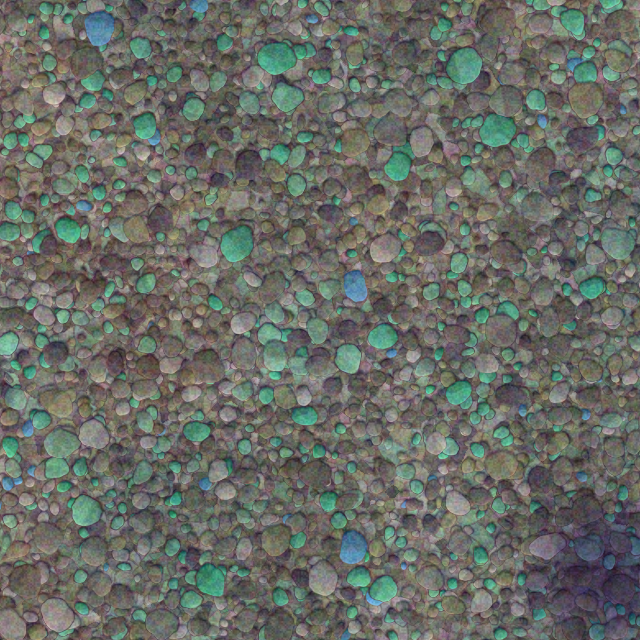
A Shadertoy shader for this texture:

```glsl
#define PEBBLE_LAYERS 4
#define FINEST_GRID 50.0
#define GRID_RATIO 0.7
#define WARP 0.011
#define RIM_WIDTH 0.0042
#define GLAZED_SHARE 0.17
#define GRAIN 0.11
#define EXPOSURE 1.05

const vec3 STONE = vec3(0.45, 0.45, 0.42);
const vec3 EARTH = vec3(0.36, 0.33, 0.30);
const vec3 PALE  = vec3(0.61, 0.60, 0.58);
const vec3 OLIVE = vec3(0.50, 0.49, 0.37);
const vec3 JADE  = vec3(0.43, 0.60, 0.51);
const vec3 PLUM  = vec3(0.27, 0.23, 0.28);
const vec3 TEAL  = vec3(0.24, 0.57, 0.46);
const vec3 RUST  = vec3(0.48, 0.36, 0.33);

vec3 hash3(vec2 p) {
    vec3 h = fract(p.xyx * vec3(0.1031, 0.1030, 0.0973));
    h += dot(h, h.yxz + 33.33);
    return fract((h.xxy + h.yzz) * h.zyx);
}

vec3 noise3(vec2 p) {
    vec2 i = floor(p), f = fract(p);
    f = f * f * (3.0 - 2.0 * f);
    vec3 low = mix(hash3(i), hash3(i + vec2(1, 0)), f.x);
    vec3 high = mix(hash3(i + vec2(0, 1)), hash3(i + 1.0), f.x);
    return mix(low, high, f.y);
}

// Mineral colour chosen by area share
vec3 mineral(float pick) {
    if (pick < 0.30) return STONE;
    if (pick < 0.55) return EARTH;
    if (pick < 0.70) return PALE;
    if (pick < 0.83) return OLIVE;
    if (pick < 0.93) return JADE;
    return PLUM;
}

// Angular chips: cell colour with thin joints
vec3 chips(vec2 uv, float grid, float px) {
    vec2 p = uv * grid, base = floor(p), nearId = base, nearPos = vec2(0);
    float nearest = 9.0, joint = 9.0;
    for (int k = 0; k < 9; k++) {
        vec2 id = base + vec2(k % 3, k / 3) - 1.0;
        vec2 site = id + hash3(id + grid).xy - p;
        if (dot(site, site) < nearest) {
            nearest = dot(site, site);
            nearId = id;
            nearPos = site;
        }
    }
    for (int k = 0; k < 25; k++) {
        vec2 id = nearId + vec2(k % 5, k / 5) - 2.0;
        vec2 site = id + hash3(id + grid).xy - p;
        vec2 gap = site - nearPos;
        if (dot(gap, gap) > 0.0001)
            joint = min(joint, dot(0.5 * (site + nearPos), normalize(gap)));
    }
    vec3 h = hash3(nearId + grid + 71.0);
    vec3 color = mix(mineral(h.x), STONE, 0.3) * (0.9 + 0.2 * h.y);
    if (h.z > 0.97) color = mix(color, vec3(0.68, 0.5, 0.62), 0.6);
    color *= 1.0 - 0.12 * dot(nearPos, vec2(0.3, 1.0));
    float line = 1.0 - smoothstep(0.0008, 0.0012 + px, joint / grid);
    return mix(color, mix(PLUM, RUST, h.y), 0.5 * line);
}

// One rounded pebble with a dark socket and a lit face
vec3 pebble(vec3 under, vec2 uv, vec2 id, float grid, float px) {
    vec3 h = hash3(id + grid * 3.0), k = hash3(id + grid * 5.0 + 19.0);
    vec2 offset = uv * grid - id - 0.5 - 0.44 * (h.xy - 0.5);
    vec2 axis = normalize(k.xy - 0.497);
    vec2 p = mat2(axis.x, -axis.y, axis.y, axis.x) * offset;
    p *= vec2(0.9 + 0.1 * k.z, 1.02 + 0.2 * h.z);
    float radius = mix(0.27, 0.47, k.z);
    float dist = (length(p) - radius) / grid;
    vec2 dir = offset / max(length(offset), 0.001);

    // Socket is deepest along one upper side
    float lit = dot(dir, normalize(vec2(k.x - 0.5, 0.7)));
    float socket = 1.0 - smoothstep(0.0, RIM_WIDTH * (0.75 + 0.4 * lit), dist);
    bool glazed = h.z < GLAZED_SHARE;
    vec3 rim = mix(PLUM * 0.75, RUST, (0.5 - 0.5 * lit) * k.y);
    vec3 color = mix(under, rim, socket * (glazed ? 0.88 : 0.35 + 0.4 * k.x));

    // Face: soft gradient, off-centre facet and thin inner edge
    vec3 body = mix(mineral(fract(h.z * 37.0 + k.x)), STONE, 0.25);
    if (glazed) body = mix(JADE, TEAL, k.y);
    if (k.y > 0.985) body = vec3(0.30, 0.52, 0.66);
    vec2 facetPos = offset - (h.yx - 0.5) * radius * 1.1;
    float facet = 1.0 - smoothstep(-0.04, 0.04, dot(facetPos, axis));
    vec3 face = body * (1.0 - 0.13 * offset.y / radius + 0.14 * (facet - 0.5));
    float edge = smoothstep(-RIM_WIDTH, -0.0005, dist);
    face += edge * mix(vec3(-0.11, -0.12, -0.09), vec3(0.09, 0.07, 0.06), 0.5 - 0.5 * lit);
    float cover = 1.0 - smoothstep(-px, px, dist);
    return mix(color, face, cover * (glazed ? 0.97 : 0.85));
}

void mainImage(out vec4 fragColor, in vec2 fragCoord) {
    vec2 uv = fragCoord / iResolution.y;
    float px = 0.8 / iResolution.y;
    vec2 warped = uv + WARP * (noise3(uv * 34.0).xy - 0.5);
    warped += 0.25 * WARP * (noise3(uv * 130.0).xy - 0.5);

    // Bed of coarse and fine chips
    float patches = smoothstep(0.35, 0.65, noise3(uv * 13.0 + 7.0).x);
    vec3 color = mix(chips(warped, 33.0, px), chips(warped, 68.0, px), 0.2 + 0.65 * patches);

    // Pebbles, from small to large
    float grid = FINEST_GRID;
    for (int layer = 0; layer < PEBBLE_LAYERS; layer++) {
        float share = 0.62 - 0.09 * float(layer);
        vec2 base = floor(warped * grid);
        for (int k = 0; k < 9; k++) {
            vec2 id = base + vec2(k % 3, k / 3) - 1.0;
            if (hash3(id + grid * 7.0).x < share) color = pebble(color, warped, id, grid, px);
        }
        grid *= GRID_RATIO;
    }

    // Broad stains, dusty streaks and fine grain
    vec3 broad = noise3(uv * 4.5 + 3.0) - 0.5;
    color *= 1.0 + 0.22 * broad.x + 0.12 * (noise3(uv * vec2(9.0, 28.0)).y - 0.5);
    color += broad.y * vec3(0.05, -0.01, -0.03);
    color += GRAIN * (noise3(uv * 150.0) - 0.5) + GRAIN * (noise3(uv * 390.0).x - 0.5);
    float corner = 1.0 - smoothstep(0.03, 0.17, length(uv - vec2(0.95, 0.10)));
    color = mix(color, color * vec3(0.6, 0.5, 0.85), 0.8 * corner);
    fragColor = vec4(clamp(color * EXPOSURE, 0.0, 1.0), 1.0);
}
```
